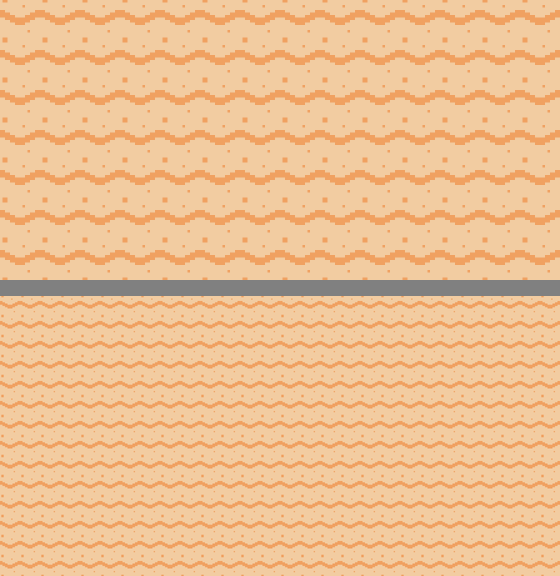
Top: one tile. Bottom: repeated 2 by 2.
Give the GLSL for this pattern, as a Shadertoy shader.

```glsl
// Stepped pixel waves with small square dots between them, on a warm sand ground.

// 1 inside the square of the given size whose lower corner is at cell "corner", wrapping in the tile
float squareDot(vec2 cell, vec2 corner, float size) {
    vec2 d = mod(cell - corner, 16.0);
    return step(max(d.x, d.y), size - 0.5);
}

// Ink of one tile made of 16 x 16 cells, rows counted from the top
float tileInk(vec2 cell) {
    // Wave: three cells thick, dropping one row every two columns
    float drop = floor(min(cell.x, 15.0 - cell.x) / 2.0);
    float row = cell.y - 4.0 - drop;
    float ink = step(-0.5, row) * step(row, 2.5);

    // One large and two small dots
    ink = max(ink, squareDot(cell, vec2(1.0, 15.0), 2.0));
    ink = max(ink, squareDot(cell, vec2(9.0, 2.0), 1.0));
    return max(ink, squareDot(cell, vec2(11.0, 12.0), 1.0));
}

void mainImage(out vec4 fragColor, in vec2 fragCoord) {
    const int SAMPLES = 4;
    float coverage = 0.0;

    // Average a grid of samples for smooth edges
    for (int j = 0; j < SAMPLES; j++) {
        for (int i = 0; i < SAMPLES; i++) {
            vec2 offset = (vec2(i, j) + 0.5) / float(SAMPLES) - 0.5;
            vec2 uv = (fragCoord + offset) / iResolution.xy;
            uv.y = 1.0 - uv.y;
            vec2 cell = floor(fract(uv * vec2(14.0, 7.0)) * 16.0);
            coverage += tileInk(cell);
        }
    }
    coverage /= float(SAMPLES * SAMPLES);

    vec3 sand = vec3(0.95, 0.80, 0.63);
    vec3 orange = vec3(0.94, 0.63, 0.38);
    fragColor = vec4(mix(sand, orange, coverage), 1.0);
}
```
